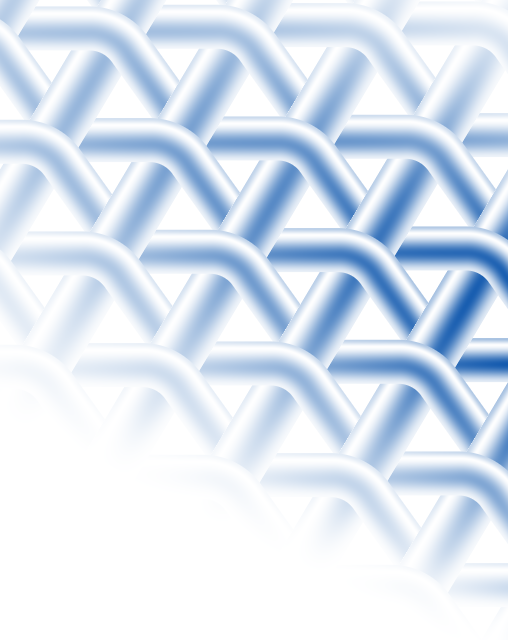
Give the GLSL for this pattern, as a WebGL 1 fragment shader.

```glsl
precision highp float;

uniform vec2 u_resolution;

// Ink across a tube: t runs from the lit rim (0) to the far rim (1)
float tubeInk(float t) {
  float rim = 0.4 * (1.0 - smoothstep(0.0, 0.17, t));
  float body = smoothstep(0.14, 0.6, t) * (1.0 - 0.88 * smoothstep(0.6, 1.02, t));
  return rim + body;
}

// Signed offset from the centre line of a bent strand:
// level run, arc around the origin, then a leg falling to the right
float hookOffset(vec2 v) {
  const float radius = 0.39;
  if (v.x < 0.0) return v.y - radius;
  if (dot(v, vec2(0.582, -0.813)) > 0.0) return dot(v, vec2(0.813, 0.582)) - radius;
  return length(v) - radius;
}

float edge(float d, float pixel) {
  return clamp(d / pixel + 0.5, 0.0, 1.0);
}

// Strongest at the right, on a slanting band that fades to both sides
float fade(vec2 p) {
  float across = 0.87 - p.y - 0.483 * p.x;
  float band = exp(-pow(abs(across) / 0.332, 2.0));
  float along = min(0.33 + 0.85 * p.x, 1.0);
  return along * band * (1.0 - smoothstep(0.38, 0.54, across));
}

void main() {
  vec2 p = gl_FragCoord.xy / u_resolution.y;
  float pixel = 5.0 / u_resolution.y;
  vec2 q = p * 5.003 - vec2(1.707, 3.212);

  // Skewed lattice coordinates
  const vec2 across = vec2(1.0, 0.013);
  const vec2 up = vec2(0.528, 0.886);
  float row = (q.y - across.y * q.x) / (up.y - across.y * up.x);
  float column = q.x - up.x * row;

  // Straight diagonal strands
  const float strand = 0.515;
  float x = fract(column + 0.2425) - 0.2425;
  float inside = 0.5 * strand - abs(x - 0.5 * strand);
  float ink = tubeInk(x / strand) * edge(inside, pixel);

  // Bent strands, upper rows first and right to left;
  // both ends tuck under the neighbouring diagonals
  for (int r = 0; r < 3; r++) {
    for (int c = 0; c < 2; c++) {
      vec2 cell = floor(vec2(column, row)) + vec2(1 - c, 2 - r);
      vec2 v = q - cell.x * across - cell.y * up - vec2(-0.065, -0.567);
      float offset = hookOffset(v);
      float u = column - cell.x;
      float tuck = edge(u + 1.0 - strand, pixel) * edge(1.0 - u, pixel);
      float cover = edge(0.172 - abs(offset), pixel) * tuck;
      ink = mix(ink, tubeInk(0.5 - offset / 0.344), cover);
    }
  }

  vec3 color = mix(vec3(1.0), vec3(0.05, 0.335, 0.675), ink * fade(p));
  gl_FragColor = vec4(color, 1.0);
}
```
